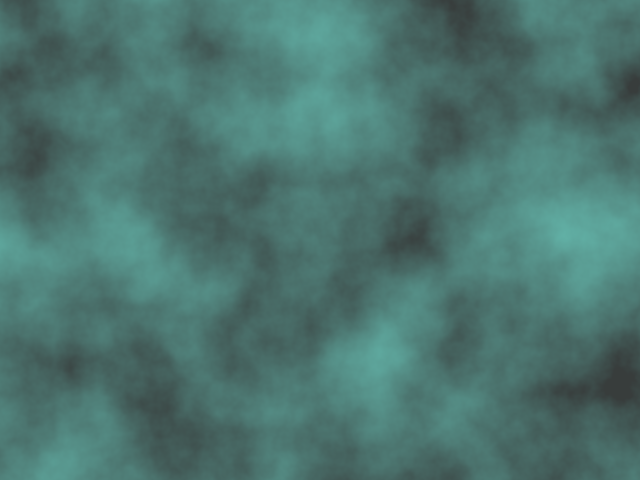
This texture is drawn by a Shadertoy shader. Its source:

```glsl
// Soft teal clouds with smoky dark hollows.
// Shifted octaves of gradient noise plus one broad swell form a fractal field,
// which is skewed slightly and blended between a dark and a bright tone.

const vec3  SMOKE_DARK  = vec3(0.225, 0.260, 0.255);
const vec3  TEAL_BRIGHT = vec3(0.370, 0.660, 0.620);
const float CLOUD_SCALE = 3.4;    // main noise cells per canvas height
const float SWELL_SCALE = 1.7;    // broad noise cells per canvas height
const float SWELL       = 0.45;   // strength of the broad swell
const int   OCTAVES     = 6;
const float GAIN        = 0.52;   // amplitude ratio of successive octaves
const float LACUNARITY  = 2.0;    // frequency ratio of successive octaves
const float MID_TONE    = 0.555;
const float CONTRAST    = 0.70;
const float SKEW        = 0.12;   // compresses highlights, deepens hollows
const vec2  SEED        = vec2(23.37, 58.71);
const float TAU         = 6.2831853;

// Integer hash of a lattice point to a unit gradient
vec2 latticeGradient(vec2 cell) {
    uvec2 q = uvec2(ivec2(cell)) * uvec2(1597334673u, 3812015801u);
    uint h = q.x ^ q.y;
    h = (h ^ (h >> 16)) * 2146121005u;
    h = (h ^ (h >> 15)) * 2221713035u;
    h ^= h >> 16;
    float angle = TAU * float(h >> 8) / 16777216.0;
    return vec2(cos(angle), sin(angle));
}

// Gradient noise with quintic interpolation
float gradientNoise(vec2 p) {
    vec2 cell = floor(p);
    vec2 f = p - cell;
    vec2 u = f * f * f * (f * (f * 6.0 - 15.0) + 10.0);
    vec2 right = vec2(1.0, 0.0);
    vec2 up = vec2(0.0, 1.0);
    float a = dot(latticeGradient(cell), f);
    float b = dot(latticeGradient(cell + right), f - right);
    float c = dot(latticeGradient(cell + up), f - up);
    float d = dot(latticeGradient(cell + 1.0), f - 1.0);
    return mix(mix(a, b, u.x), mix(c, d, u.x), u.y);
}

// Broad swell plus a fractal sum; the shift keeps lattices from coinciding
float cloudField(vec2 uv) {
    float sum = SWELL * gradientNoise(uv * SWELL_SCALE - SEED);
    vec2 p = uv * CLOUD_SCALE + SEED;
    float amplitude = 1.0;
    for (int i = 0; i < OCTAVES; i++) {
        sum += amplitude * gradientNoise(p);
        p = LACUNARITY * p + SEED;
        amplitude *= GAIN;
    }
    return sum;
}

void mainImage(out vec4 fragColor, in vec2 fragCoord) {
    vec2 uv = fragCoord / iResolution.y;
    float cloud = cloudField(uv);

    // Tone curve and colour blend
    float tone = MID_TONE + CONTRAST * cloud - SKEW * cloud * cloud;
    vec3 color = mix(SMOKE_DARK, TEAL_BRIGHT, clamp(tone, -0.05, 1.1));
    fragColor = vec4(color, 1.0);
}
```
